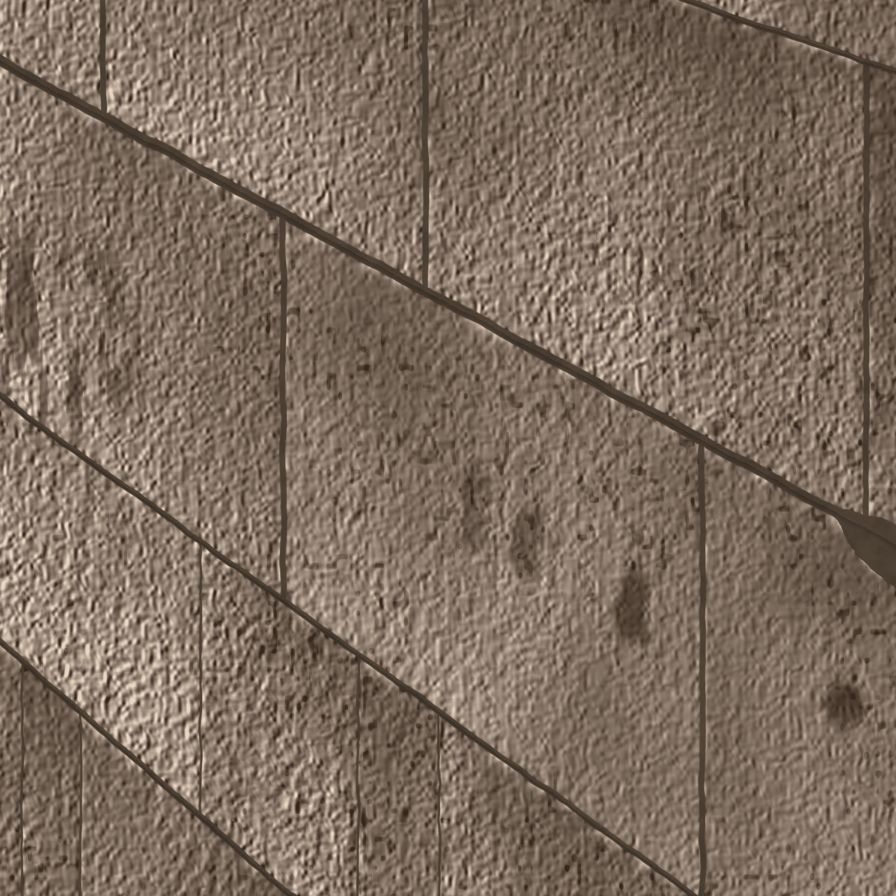
Reproduce this texture procedurally as a WebGL 1 fragment shader.

```glsl
precision highp float;
// Weathered stone wall seen obliquely: fanning diagonal courses cut by upright joints.
// Each course is a line y = a + b x; joints split it into slabs with their own tone.
// Embossed noise gives the tooled grain; stains, drips, pits and a chip add wear.
uniform vec2 u_resolution;

#define DARK vec3(0.29, 0.23, 0.185)
#define LIGHT vec3(0.81, 0.74, 0.67)
#define MORTAR vec3(0.28, 0.235, 0.19)
#define GRAIN_SCALE vec2(225.0, 170.0)
#define GRAIN_DEPTH 0.97
#define GROOVES 118.0
#define JOINT_WIDTH 0.0033
#define WOBBLE 0.004
#define BASE_TONE 0.45

float hash(vec2 p) { return fract(sin(dot(p, vec2(127.1, 311.7))) * 43758.5453); }

float noise(vec2 p) {
  vec2 i = floor(p), f = fract(p);
  f = f * f * (3.0 - 2.0 * f);
  return mix(mix(hash(i), hash(i + vec2(1, 0)), f.x),
             mix(hash(i + vec2(0, 1)), hash(i + vec2(1, 1)), f.x), f.y);
}

float fbm(vec2 p) {
  float sum = 0.0, amp = 0.5;
  for (int i = 0; i < 4; i++) {
    sum += amp * noise(p);
    p = p * 2.03 + 17.3;
    amp *= 0.5;
  }
  return sum / 0.9375;
}

// Height of the tooled surface; rough adds coarse flaking
float height(vec2 p, float rough) {
  p += 0.004 * vec2(noise(p * 70.0), noise(p * 70.0 + 40.0));
  float h = 0.75 * noise(p * GRAIN_SCALE) + 0.5 * noise(p * GRAIN_SCALE * 0.55 + 31.0);
  h += 0.04 * sin(6.2832 * GROOVES * p.x);
  return h + rough * fbm(p * vec2(55.0, 40.0));
}

// Intercept and slope of course line k, with y pointing down
vec2 courseLine(float k) {
  return vec2(0.068 + k * (0.3757 + k * (0.0245 - 0.0252 * k)), 0.54 + k * (0.19 - 0.012 * k));
}

// Start, spacing and perspective growth of the upright joints in a course
vec3 jointLayout(float course) {
  if (course < -1.5) return vec3(5.0, 0.0, 0.0);
  if (course < -0.5) return vec3(0.475, 0.426, 0.066);
  if (course < 0.5) return vec3(0.316, 0.468, 0.0);
  if (course < 1.5) return vec3(0.40, 0.133, -0.043);
  return vec3(0.025, 0.065, 0.0);
}

void main() {
  vec2 p = gl_FragCoord.xy / u_resolution;
  p.y = 1.0 - p.y;
  float aa = 1.0 / u_resolution.y;
  vec2 q = p + WOBBLE * (vec2(fbm(p * 32.0), fbm(p * 32.0 + 9.0)) - 0.5);

  // Diagonal joints with lit lower rims; the main one breaks open at the right
  float course = -2.0, above = 0.3, below = 0.4, edge = 1.0, rim = 0.0;
  float chip = smoothstep(0.915, 1.0, q.x + 0.05 * (fbm(p * 30.0) - 0.5));
  for (int i = -1; i <= 2; i++) {
    float k = float(i);
    vec2 l = courseLine(k);
    float s = (q.y - l.x - l.y * q.x) / sqrt(1.0 + l.y * l.y);
    float w = JOINT_WIDTH;
    if (i == 0) w = 1.75 * w + chip * (s > 0.0 ? 0.036 : 0.014);
    if (s > 0.0) {
      course = k;
      above = s;
      rim = exp(-max(s - w, 0.0) / 0.004);
    } else below = min(below, -s);
    edge = min(edge, abs(s) - w);
  }

  // Upright joints, numbering the slabs from left to right
  vec3 layout = jointLayout(course);
  float slab = 0.0, halfWidth = JOINT_WIDTH * (course < 0.5 ? 1.0 : 0.4);
  for (int i = -1; i <= 1; i++) {
    float n = float(i), s = q.x - layout.x - n * (layout.y + n * layout.z);
    slab += step(0.0, s);
    rim = max(rim, 0.8 * step(0.0, s) * exp(-max(s - halfWidth, 0.0) / 0.003));
    edge = min(edge, abs(s) - halfWidth);
  }
  float seed = hash(vec2(course + 5.0, slab + 3.0));

  // Soft stains strung along a curve, and streaked drips on the left
  float stain = 0.0, ragged = 1.4 * (fbm(p * vec2(45.0, 28.0)) - 0.5);
  for (int i = 0; i < 4; i++) {
    float n = float(i);
    vec2 c = vec2(0.53 + n * (0.05 + 0.0095 * n * n), 0.573 + n * (0.005 + 0.022 * n));
    float d = length((p - c) / vec2(0.024, 0.048)) + ragged;
    stain = max(stain, (0.6 + 0.13 * n) * smoothstep(1.1, 0.4, d));
  }
  float drip = smoothstep(1.1, 0.5, length((p - vec2(0.045, 0.38)) / vec2(0.13, 0.14)));
  drip *= smoothstep(0.42, 0.56, fbm(p * vec2(60.0, 11.0)));
  stain = max(stain, drip * step(abs(course), 0.5));

  // Broad tone: slabs lighten downward and to the left
  float cloud = fbm(p * vec2(6.0, 4.5) + seed * 7.0) - 0.5;
  float tone = BASE_TONE + 0.45 * cloud + 0.24 * (above / (above + below) - 0.5);
  tone += 0.22 * (0.45 - p.x) + 0.06 * (seed - 0.5) - 0.09 * step(1.5, course);

  // Side-lit grain, weaker on worn dark patches, and small pits
  float narrow = step(0.5, course) * step(course, 1.5);
  float rough = narrow * (0.4 + step(0.5, slab) * step(slab, 1.5));
  vec2 light = vec2(0.0017, 0.0009);
  float relief = height(p + light, rough) - height(p - light, rough);
  relief *= 1.0 - 0.3 * step(abs(course), 0.5) * step(1.5, slab);
  tone += GRAIN_DEPTH * relief * clamp(0.1 + 1.85 * tone, 0.45, 1.4) * (1.0 - 0.6 * stain);
  float pits = smoothstep(0.7, 0.9, noise(p * vec2(150.0, 95.0) + 50.0));
  tone -= 0.3 * pits * smoothstep(0.4, 0.65, fbm(p * 7.0 + 3.0) + 0.15 * narrow) + 0.42 * stain;
  tone += 0.75 * rim * smoothstep(0.4, 0.75, noise(p * 60.0)) - 0.12 * exp(-max(edge, 0.0) / 0.002);

  // Stone colour, then mortar darkened under the upper edge
  vec3 color = mix(DARK, LIGHT, clamp(tone, -0.15, 1.2));
  vec3 mortar = MORTAR * (0.85 + 0.3 * fbm(p * 60.0)) * (0.85 + 0.2 * smoothstep(0.0, 0.008, above));
  gl_FragColor = vec4(mix(mortar, color, smoothstep(-aa, aa, edge)), 1.0);
}
```
